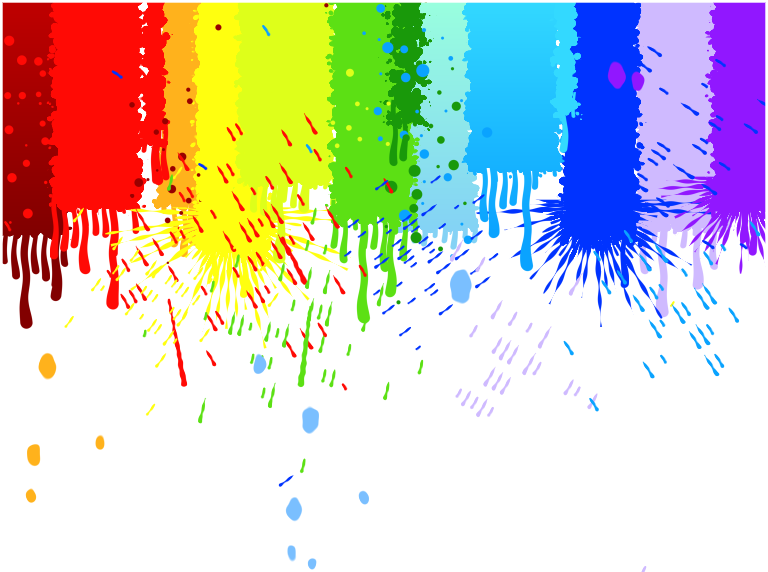
This background is drawn by a Shadertoy shader. Its source:

```glsl
// Rainbow paint curtains running down a white wall, with drips, bursts and splatter.

const vec3 WHITE = vec3(1), MAROON = vec3(.6, 0, 0), RED = vec3(1, .04, .02),
  ORANGE = vec3(1, .7, .11), YELLOW = vec3(1, 1, .06), LIME = vec3(.87, 1, .1),
  GREEN = vec3(.36, .88, .08), FOREST = vec3(.1, .6, .04), AQUA = vec3(.6, 1, .87),
  SKY = vec3(.48, .75, 1), CYAN = vec3(.2, .85, 1), AZURE = vec3(.04, .64, 1),
  BLUE = vec3(0, .2, 1), LAVENDER = vec3(.81, .73, 1), PURPLE = vec3(.57, .09, 1);
const float FAR = 100.0, TAU = 6.2832;

vec2 hash2(vec2 p) {
  vec3 a = fract(p.xyx * vec3(.1031, .103, .0973));
  a += dot(a, a.yzx + 33.33);
  return fract((a.xx + a.yz) * a.zy);
}

// Distance to the nearest scattered cell point
float cellular(vec2 p) {
  float nearest = 2.0;
  for (int k = 0; k < 9; k++) {
    vec2 id = floor(p) + vec2(k % 3 - 1, k / 3 - 1);
    nearest = min(nearest, length(id + hash2(id) - p));
  }
  return nearest;
}

float waves(vec2 p) {
  return .5 * sin(p.x * 1.7 + 2.0 * sin(p.y)) + .5 * sin(p.y * 2.3 + sin(p.x * 2.0));
}

// Lay a colour wherever the signed distance is negative
void ink(inout vec3 col, vec3 paint, float d) {
  float soft = 70.0 / iResolution.x;
  col = mix(col, paint, smoothstep(soft, -soft, d));
}

// Vertical run of paint with a heavier rounded end
float drip(vec2 q, float x, float end, float width) {
  float swell = mix(.6, 1.0, smoothstep(end - 4.0, end, q.y));
  return length(vec2(q.x - x + .15 * sin(q.y), max(q.y - end, 0.0))) - width * swell;
}

float twoDrips(vec2 q, vec2 a, vec2 b) {
  return min(drip(q, a.x, a.y, .8), drip(q, b.x, b.y, .7));
}

// Torn sheet with a fringe of random short drips
float curtain(vec2 q, float left, float right, float bottom, float torn) {
  float sheet = max(max(left - q.x, q.x - right), q.y - bottom) + torn;
  float pitch = 1.3, id = floor(q.x / pitch), x = (id + .5) * pitch;
  float h = hash2(vec2(id, left)).x;
  float run = max(drip(q, x, bottom + 6.0 * h * h, .2 + .35 * h), bottom - 3.0 - q.y);
  return x > left && x < right ? min(sheet, run) : sheet;
}

// Tapered, broken rays thrown down from a centre
float burst(vec2 q, vec2 centre, float radius, float reach) {
  vec2 v = q - centre;
  float r = length(v), a = atan(v.x, v.y) * 64.0 / TAU;
  vec2 h = hash2(vec2(floor(a), centre.x));
  float tip = radius + reach * h.x, ray = abs(fract(a) - .5) * r * TAU / 64.0;
  float width = .42 * (1.1 - r / tip) + .12 * sin(r * 1.6 + h.y * 20.0);
  return max(max(ray - width, r - tip), -v.y - 1.0);
}

float drop(vec2 q, float x, float y, float size) {
  return length((q - vec2(x, y)) * vec2(1, .65)) - size + .12 * waves(q * 1.3);
}

float stroke(vec2 q, vec2 a, vec2 b, float width) {
  vec2 v = q - a, axis = b - a;
  float t = clamp(dot(v, axis) / dot(axis, axis), 0.0, 1.0);
  return length(v - axis * t) - width * (.4 + .6 * t) + .08 * waves(q * 2.0);
}

// Random round dots that thin out away from a centre
float dots(vec2 q, vec2 centre, vec2 spread, float size) {
  vec2 id = floor(q / size), mid = (id + .5) * size, off = (mid - centre) / spread;
  vec2 h = hash2(id + centre), k = hash2(id - centre);
  float r = size * (.07 + .25 * h.x * h.x);
  float d = length(q - mid - (k - .5) * (size - 2.0 * r)) - r;
  return h.y < .8 * exp(-dot(off, off)) ? d : FAR;
}

// Random slanted flecks around a centre
float flecks(vec2 q, vec2 centre, float spread, float size, float angle) {
  float c = cos(angle), s = sin(angle);
  mat2 turn = mat2(c, -s, s, c);
  vec2 p = turn * q, cell = size * vec2(1, .3), id = floor(p / cell), mid = (id + .5) * cell;
  vec2 h = hash2(id + centre), off = (mid * turn - centre) / spread;
  vec2 tip = vec2(size * (.08 + .3 * h.x), 0);
  return h.y < .6 * exp(-dot(off, off)) ? stroke(p - mid, -tip, tip, size * .06) : FAR;
}

void mainImage(out vec4 fragColor, in vec2 fragCoord) {
  // Percent of canvas width, measured down from the top left
  vec2 q = vec2(fragCoord.x, iResolution.y - fragCoord.y) * 100.0 / iResolution.x;
  float torn = .45 * waves(q) + 1.3 * (cellular(q * 1.1) - .45);
  float fall = clamp(q.y / 30.0, 0.0, 1.0);
  vec3 c = WHITE;

  // Warm curtains
  ink(c, MAROON * (1.25 - .4 * fall), min(curtain(q, -2., 9., 31., torn), twoDrips(q, vec2(3.3, 42), vec2(7.4, 38.5))));
  ink(c, ORANGE, min(curtain(q, 20.5, 27.5, 27., torn), drip(q, 25.6, 30.5, 1.5)));
  ink(c, RED, min(curtain(q, 6.8, 18.5, 27.5, torn), twoDrips(q, vec2(14.8, 39.5), vec2(11, 35))));
  ink(c, RED, min(curtain(q, 18.6, 21.5, 19., torn), drip(q, 20.5, 23.5, .6)));
  ink(c, YELLOW, min(curtain(q, 25.5, 35., 33., torn), burst(q, vec2(30.2, 28), 7., 11.)));
  ink(c, LIME, min(curtain(q, 31., 44., 24., torn), twoDrips(q, vec2(36.5, 33.5), vec2(39.7, 27))));

  // Cool curtains
  ink(c, mix(AQUA, SKY, fall * .7), curtain(q, 52., 62., 30., torn));
  ink(c, SKY, drop(q, 60., 37.3, 1.4));
  ink(c, GREEN, min(curtain(q, 43.2, 54., 29., torn), twoDrips(q, vec2(47.3, 41.3), vec2(50.9, 38))));
  ink(c, FOREST, curtain(q, 51., 55., 16., torn * 2.));
  ink(c, LAVENDER, min(curtain(q, 82.5, 95., 30., torn), twoDrips(q, vec2(86.3, 40.5), vec2(90.8, 37))));
  ink(c, BLUE, min(curtain(q, 73.2, 83.2, 31.5, torn), burst(q, vec2(77.5, 27), 6., 11.)));
  ink(c, mix(CYAN, AZURE, fall), min(curtain(q, 60.8, 73., 22.5, torn), twoDrips(q, vec2(68.6, 34.5), vec2(64.2, 30.3))));
  ink(c, CYAN, curtain(q, 72.3, 75., 15., torn));
  ink(c, PURPLE, min(curtain(q, 92.6, 102., 27.5, torn), burst(q, vec2(97, 24), 5., 7.)));

  // Dots over the curtains
  ink(c, RED, dots(q, vec2(3, 15), vec2(4, 9), 2.2));
  ink(c, MAROON, dots(q, vec2(22, 19), vec2(5, 8), 2.1));
  ink(c, LIME, dots(q, vec2(47, 18), vec2(4, 10), 2.5));
  ink(c, AZURE, dots(q, vec2(53, 14), vec2(6, 14), 2.7));
  ink(c, FOREST, dots(q, vec2(55, 21), vec2(5, 12), 2.9));
  ink(c, PURPLE, min(drop(q, 80.3, 9.8, 1.1), drop(q, 83., 10.6, .8)));

  // Flung flecks and longer strokes
  ink(c, RED, min(flecks(q, vec2(31, 30), 13., 4., 1.05), stroke(q, vec2(22, 39), vec2(24, 50), .35)));
  ink(c, RED, stroke(q, vec2(36.8, 31), vec2(39.7, 36.8), .35));
  ink(c, YELLOW, flecks(q, vec2(21, 37), 8., 3., 2.2));
  ink(c, GREEN, min(flecks(q, vec2(38, 42), 9., 4., 1.8), stroke(q, vec2(40.4, 40), vec2(39.2, 50), .4)));
  ink(c, BLUE, min(flecks(q, vec2(55, 33), 8., 3., 2.5), flecks(q, vec2(87, 17), 8., 4., .6)));
  ink(c, LAVENDER, flecks(q, vec2(68, 48), 8., 4., 2.1));
  ink(c, AZURE, flecks(q, vec2(86, 39), 9., 4., 1.));

  // Loose drops on the bare wall
  ink(c, ORANGE, min(drop(q, 6.2, 47.7, 1.1), drop(q, 4.4, 59.2, .9)));
  ink(c, ORANGE, min(drop(q, 13., 57.5, .6), drop(q, 4., 64.6, .6)));
  ink(c, SKY, min(drop(q, 40.4, 54.6, 1.1), drop(q, 38.3, 66.4, .95)));
  ink(c, SKY, min(drop(q, 47.4, 64.8, .6), drop(q, 38., 72., .6)));
  ink(c, SKY, min(drop(q, 33.8, 47.5, .8), drop(q, 40.6, 73.4, .5)));

  // Narrow white margin
  ink(c, WHITE, min(min(q.x, q.y), 100. - q.x) - .35);
  fragColor = vec4(c, 1);
}
```
